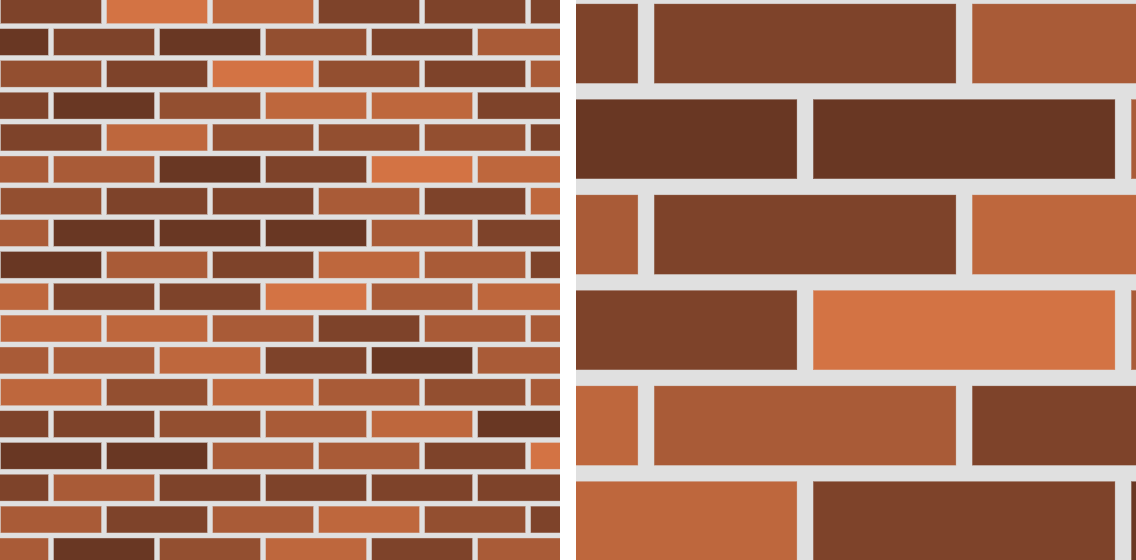
Left: the whole. Right: its middle third, enlarged.
A WebGL 1 fragment shader for this pattern:

```glsl
precision highp float;

uniform vec2 u_resolution;

// Layout, in canvas heights
const vec2 PITCH = vec2(0.18932, 0.05685);   // one brick plus its joint
const vec2 JOINT = vec2(0.0097, 0.0096);     // mortar width
const vec2 ORIGIN = vec2(-0.0036, 0.0438);   // corner of cell (0, 0)
const float ROW_SHIFT = 0.5;                 // offset of odd courses, in bricks
const float EDGE_PIXELS = 0.8;               // half width of the edge blend

// Colours
const vec3 MORTAR = vec3(0.88);
const vec3 BRICK_DARK = vec3(0.412, 0.216, 0.137);
const vec3 BRICK_LIGHT = vec3(0.827, 0.451, 0.267);

// Cumulative shares of the six brick tones, dark to light
const vec4 TONE_LIMITS = vec4(0.14, 0.42, 0.56, 0.78);
const float LIGHTEST_LIMIT = 0.945;
const vec2 HASH_SEED = vec2(17.0, 43.0);

float hash(vec2 cell) {
  vec3 p = fract((cell + HASH_SEED).xyx * 0.1031);
  p += dot(p, p.yzx + 33.33);
  return fract((p.x + p.y) * p.z);
}

// Picks one of six evenly spaced tones with uneven odds
vec3 brickColour(vec2 cell) {
  float pick = hash(cell);
  float tone = dot(step(TONE_LIMITS, vec4(pick)), vec4(1.0))
             + step(LIGHTEST_LIMIT, pick);
  return mix(BRICK_DARK, BRICK_LIGHT, tone / 5.0);
}

float boxDistance(vec2 p, vec2 halfSize) {
  vec2 d = abs(p) - halfSize;
  return length(max(d, 0.0)) + min(max(d.x, d.y), 0.0);
}

void main() {
  vec2 position = gl_FragCoord.xy / u_resolution.y;

  // Running bond: every second course slides by half a brick
  vec2 grid = (position - ORIGIN) / PITCH;
  grid.x += ROW_SHIFT * mod(floor(grid.y), 2.0);
  vec2 cell = floor(grid);
  vec2 local = (fract(grid) - 0.5) * PITCH;

  // Brick face over mortar, with a smoothed edge
  float dist = boxDistance(local, 0.5 * (PITCH - JOINT));
  float blend = EDGE_PIXELS / u_resolution.y;
  float face = 1.0 - smoothstep(-blend, blend, dist);

  gl_FragColor = vec4(mix(MORTAR, brickColour(cell), face), 1.0);
}
```
